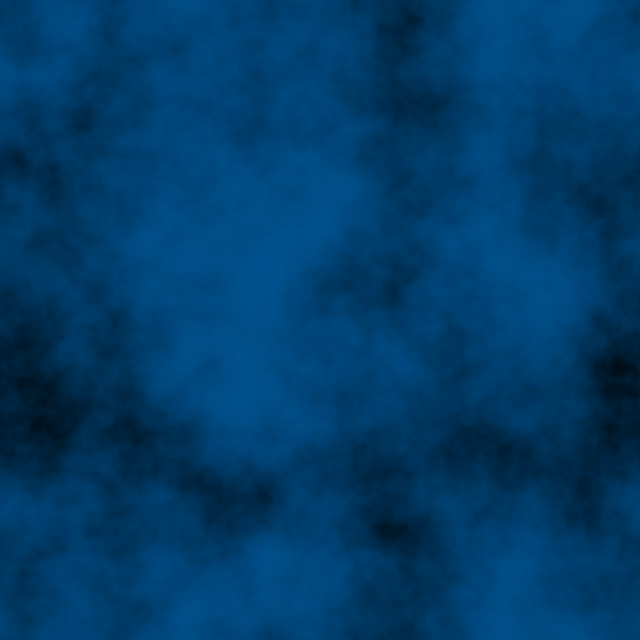
This texture is drawn by a three.js fragment shader. Its source:

```glsl
// Soft, cloudy deep-blue haze with a few near-black hollows.
// Wrapping gradient noise is summed over octaves, then a gently curved
// tone response eases the lights and deepens the darks. Tiles on all sides.

varying vec2 vUv;

const vec3  HAZE_BLUE    = vec3(0.0, 0.329, 0.576); // colour at full brightness
const float BASE_CELLS   = 3.0;   // whole noise cells across the tile
const int   OCTAVES      = 6;
const float OCTAVE_GAIN  = 0.60;  // strength of each finer layer
const float MID_LEVEL    = 0.742; // brightness where the noise is zero
const float CONTRAST     = 0.50;
const float SHADOW_CURVE = 0.27;  // compresses lights, deepens darks
const vec2  LAYER_SHIFT  = vec2(0.37, 0.61); // keeps the lattices apart
const float LAYER_SEED   = 19.0;
const float TAU          = 6.2831853;

float hash(vec2 p) {
  vec3 q = fract(p.xyx * 0.1031);
  q += dot(q, q.yzx + 33.33);
  return fract((q.x + q.y) * q.z);
}

// Unit gradient of a lattice corner, repeating after `period` cells
vec2 cornerGradient(vec2 cell, float period, float seed) {
  float angle = TAU * hash(mod(cell, period) + seed);
  return vec2(cos(angle), sin(angle));
}

float gradientNoise(vec2 p, float period, float seed) {
  vec2 cell = floor(p);
  vec2 f = p - cell;
  vec2 blend = f * f * f * (f * (f * 6.0 - 15.0) + 10.0);
  vec2 right = vec2(1.0, 0.0);
  vec2 up = vec2(0.0, 1.0);
  float a = dot(cornerGradient(cell, period, seed), f);
  float b = dot(cornerGradient(cell + right, period, seed), f - right);
  float c = dot(cornerGradient(cell + up, period, seed), f - up);
  float d = dot(cornerGradient(cell + 1.0, period, seed), f - 1.0);
  return mix(mix(a, b, blend.x), mix(c, d, blend.x), blend.y);
}

// Octaves double the cell count, so every layer wraps with the tile
float cloudNoise(vec2 uv) {
  float sum = 0.0;
  float strength = 1.0;
  float cells = BASE_CELLS;
  for (int i = 0; i < OCTAVES; i++) {
    float layer = float(i) + 1.0;
    vec2 p = uv * cells + LAYER_SHIFT * layer;
    sum += strength * gradientNoise(p, cells, LAYER_SEED * layer);
    strength *= OCTAVE_GAIN;
    cells *= 2.0;
  }
  return sum;
}

void main() {
  float cloud = cloudNoise(vUv);
  float brightness = MID_LEVEL + CONTRAST * cloud - SHADOW_CURVE * cloud * cloud;
  gl_FragColor = vec4(HAZE_BLUE * clamp(brightness, 0.0, 1.0), 1.0);
}
```
